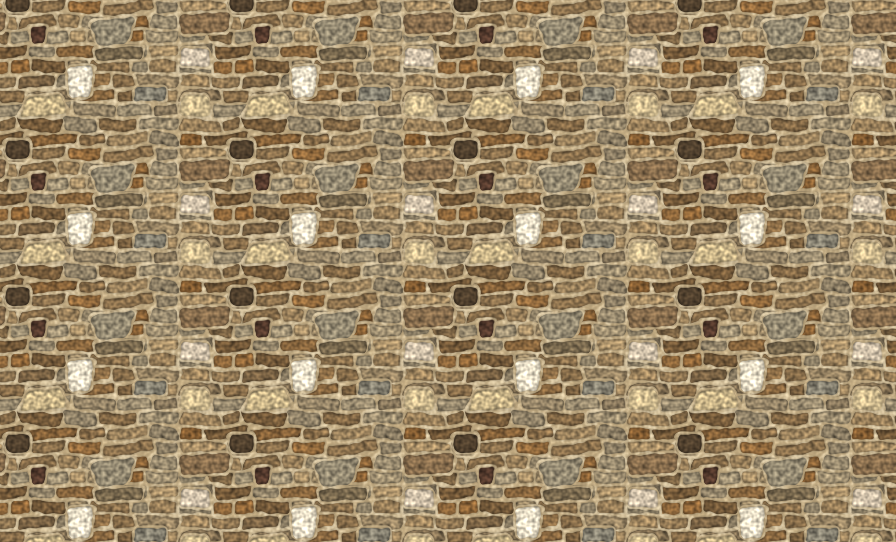
Give the GLSL for this texture, as a Shadertoy shader.

```glsl
// A rubble stone wall: one tile of uneven courses, repeated four times across.
// Rounded, tapered boxes fill the courses, a few larger landmark stones are
// carved in, and periodic gradient noise roughens edges, stone and mortar.

const float TILES_ACROSS = 4.0;
const vec2 TILE = vec2(1.0, 0.656);      // tile size, in tile widths
const vec2 TILE_OFFSET = vec2(0.201, 0.0);
const float COURSES = 10.0;
const float MORTAR_HALF = 0.008;

const vec3 UMBER = vec3(0.43, 0.33, 0.21);
const vec3 SAND = vec3(0.70, 0.60, 0.44);
const vec3 GREY = vec3(0.57, 0.53, 0.44);
const vec3 RUST = vec3(0.54, 0.37, 0.19);
const vec3 MORTAR = vec3(0.76, 0.67, 0.51);
const vec3 LIME = vec3(0.87, 0.80, 0.66);

// Landmark stones: centre and half size, then colour
const int LANDMARKS = 10;
const vec4 BOXES[LANDMARKS] = vec4[](
    vec4(0.559, 0.365, 0.053, 0.068), vec4(0.704, 0.142, 0.082, 0.058),
    vec4(0.073, 0.472, 0.062, 0.045), vec4(0.395, 0.472, 0.090, 0.045),
    vec4(0.073, 0.257, 0.064, 0.038), vec4(0.114, 0.104, 0.110, 0.044),
    vec4(0.281, 0.010, 0.053, 0.040), vec4(0.371, 0.156, 0.031, 0.038),
    vec4(0.871, 0.420, 0.070, 0.031), vec4(0.732, 0.240, 0.104, 0.027));
const vec3 TINTS[LANDMARKS] = vec3[](
    vec3(0.90, 0.86, 0.77), vec3(0.56, 0.52, 0.43),
    vec3(0.80, 0.72, 0.55), vec3(0.77, 0.69, 0.52),
    vec3(0.80, 0.74, 0.65), vec3(0.51, 0.41, 0.29),
    vec3(0.30, 0.24, 0.17), vec3(0.32, 0.22, 0.17),
    vec3(0.50, 0.48, 0.42), vec3(0.45, 0.39, 0.29));

struct Stone { float dist; vec3 color; };

vec2 hash2(vec2 p) {
    vec3 q = fract(p.xyx * vec3(0.1031, 0.1030, 0.0973));
    q += dot(q, q.yzx + 33.33);
    return fract((q.xx + q.yz) * q.zy);
}

float cornerSlope(vec2 cell, vec2 corner, vec2 f, vec2 cells) {
    float a = 6.2832 * hash2(mod(cell + corner, cells) + 7.0).x;
    return dot(vec2(cos(a), sin(a)), f - corner);
}

// Gradient noise that wraps after the given number of cells per tile
float tileNoise(vec2 p, vec2 cells) {
    vec2 q = p / TILE * cells, i = floor(q), f = q - i;
    vec2 u = f * f * f * (f * (f * 6.0 - 15.0) + 10.0);
    return mix(
        mix(cornerSlope(i, vec2(0, 0), f, cells), cornerSlope(i, vec2(1, 0), f, cells), u.x),
        mix(cornerSlope(i, vec2(0, 1), f, cells), cornerSlope(i, vec2(1, 1), f, cells), u.x), u.y);
}

// Rounded box, tilted and tapered by a random pair
float stoneDistance(vec2 d, vec2 halfSize, vec2 rnd) {
    d.y += d.x * (rnd.x - 0.5) * 0.22;
    d.x *= 1.0 + d.y * (rnd.y - 0.5) * 9.0;
    float radius = 0.45 * min(halfSize.x, halfSize.y);
    vec2 q = abs(d) - halfSize + radius;
    return length(max(q, 0.0)) + min(max(q.x, q.y), 0.0) - radius;
}

vec3 stoneColor(vec2 rnd) {
    vec3 c = mix(UMBER, SAND, rnd.x);
    c = mix(c, GREY, 0.75 * smoothstep(0.6, 0.8, rnd.y));
    return mix(c, RUST, 0.75 * (1.0 - smoothstep(0.12, 0.24, rnd.y)));
}

// Uneven joint between stones i-1 and i of a course; joint 0 stays on the seam
float jointX(float i, float course, float count) {
    float id = mod(i, count);
    float jitter = (hash2(vec2(id, course + 31.0)).x - 0.5) * 0.7;
    return (i + jitter * step(0.5, id)) / count;
}

// Nearest course stone, kept apart from the second nearest by mortar
Stone courseStones(vec2 p) {
    float height = TILE.y / COURSES, second = 1.0;
    Stone best = Stone(1.0, SAND);
    for (float j = -1.0; j <= 1.0; j++) {
        float row = floor(p.y / height) + j, course = mod(row, COURSES);
        float count = 6.0 + floor(3.0 * hash2(vec2(course, 5.0)).x);
        for (float k = -1.0; k <= 1.0; k++) {
            float i = floor(p.x * count) + k;
            float left = jointX(i, course, count), right = jointX(i + 1.0, course, count);
            vec2 id = vec2(mod(i, count), course);
            vec2 rnd = hash2(id + 57.0);
            vec2 center = vec2(0.5 * (left + right), (row + 0.5) * height);
            vec2 halfSize = 0.5 * vec2(right - left, height) - MORTAR_HALF * vec2(0.8, 0.5 + 0.8 * rnd.x);
            float d = stoneDistance(p - center, halfSize, rnd);
            second = min(second, max(d, best.dist));
            if (d < best.dist) best = Stone(d, stoneColor(hash2(id + 91.0)));
        }
    }
    best.dist = max(best.dist, 0.7 * MORTAR_HALF - 0.5 * (second - best.dist));
    return best;
}

// Carve each landmark and its mortar out of the courses, then set it in
void addLandmarks(inout Stone wall, vec2 p) {
    for (int n = 0; n < LANDMARKS; n++) {
        vec2 d = p - BOXES[n].xy;
        d -= TILE * round(d / TILE);
        float dist = stoneDistance(d, BOXES[n].zw, hash2(vec2(n, 17)));
        wall.dist = max(wall.dist, 1.6 * MORTAR_HALF - dist);
        if (dist < wall.dist) wall = Stone(dist, TINTS[n]);
    }
}

void mainImage(out vec4 fragColor, in vec2 fragCoord) {
    float pixel = TILES_ACROSS / iResolution.x;
    vec2 p = vec2(fragCoord.x, iResolution.y - fragCoord.y) * pixel + TILE_OFFSET;

    // Bend the courses, then roughen the outlines
    vec2 bent = p + vec2(0.010, 0.022) * vec2(tileNoise(p, vec2(7, 8)), tileNoise(p + 0.37, vec2(6, 4)));
    Stone wall = courseStones(bent);
    addLandmarks(wall, p + 0.4 * (bent - p));
    wall.dist += 0.008 * tileNoise(p, vec2(26, 18));

    // Pitted stone face with a worn, darker rim
    float grain = tileNoise(p, vec2(61, 41)) + 0.8 * tileNoise(p + 0.21, vec2(33, 25));
    vec3 face = wall.color * (1.05 + 0.48 * grain);
    face *= mix(0.80, 1.0, smoothstep(0.0, 0.014, -wall.dist));

    // Sandy mortar, limed in patches and shaded beside the stones
    float patchy = tileNoise(p + 0.53, vec2(12, 9)) + 0.5 * grain;
    vec3 joint = mix(MORTAR, LIME, smoothstep(-0.3, 0.6, patchy)) * (1.0 + 0.12 * grain);
    joint *= mix(0.86, 1.0, smoothstep(0.0, 0.009, wall.dist));

    float cover = 1.0 - smoothstep(-0.6 * pixel, 0.6 * pixel, wall.dist);
    fragColor = vec4(clamp(mix(joint, face, cover), 0.0, 1.0), 1.0);
}
```
